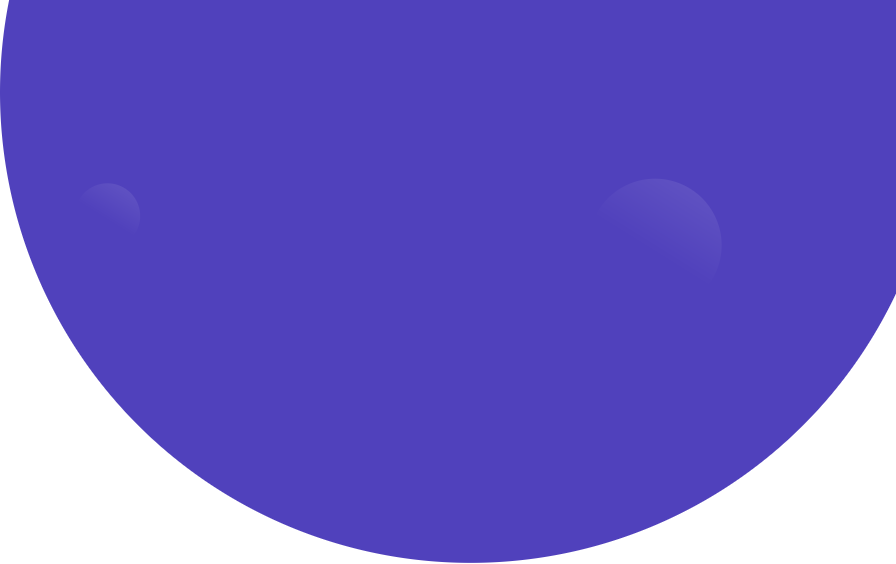
Reproduce this background procedurally as a Shadertoy shader.

```glsl
// A huge violet disc on white, cropped by the canvas, holding two faint bubbles.
// Discs are signed distances in units of canvas height; each bubble is a
// translucent white tint that fades out across its middle.

const vec3 PAPER = vec3(1.0);
const vec3 VIOLET = vec3(0.314, 0.255, 0.737);

// Discs: centre x, centre y, radius
const vec3 MAIN_DISC = vec3(0.8344, 0.8364, 0.8344);
const vec3 BUBBLES[2] = vec3[2](
    vec3(0.1905, 0.6170, 0.0580),
    vec3(1.1615, 0.5652, 0.1180));

const vec2 SHEEN_DIRECTION = vec2(0.530, 0.848);
const float SHEEN_START = -0.10; // in bubble radii from its centre
const float SHEEN_END = 1.0;
const float SHEEN_OPACITY = 0.085;

// Antialiased coverage of a disc
float discMask(vec2 p, vec3 disc, float pixel) {
    float distanceToEdge = length(p - disc.xy) - disc.z;
    return clamp(0.5 - distanceToEdge / pixel, 0.0, 1.0);
}

// Linear fade across a bubble, brightest towards the upper right
float sheen(vec2 p, vec3 disc) {
    float along = dot(p - disc.xy, SHEEN_DIRECTION) / disc.z;
    return clamp((along - SHEEN_START) / (SHEEN_END - SHEEN_START), 0.0, 1.0);
}

void mainImage(out vec4 fragColor, in vec2 fragCoord) {
    float pixel = 1.0 / iResolution.y;
    vec2 p = fragCoord * pixel;

    // Main disc
    vec3 color = mix(PAPER, VIOLET, discMask(p, MAIN_DISC, pixel));

    // Bubbles
    for (int i = 0; i < 2; i++) {
        float tint = discMask(p, BUBBLES[i], pixel) * sheen(p, BUBBLES[i]);
        color = mix(color, vec3(1.0), SHEEN_OPACITY * tint);
    }

    fragColor = vec4(color, 1.0);
}
```
